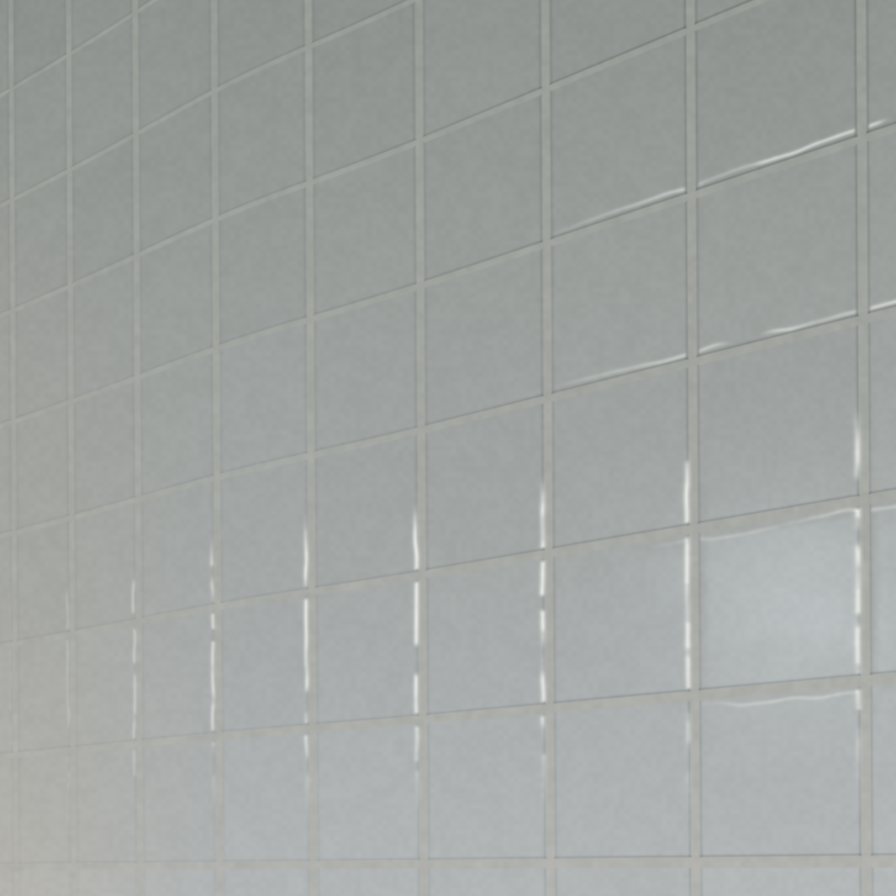
This texture is drawn by a Shadertoy shader. Its source:

```glsl
// Glazed square wall tiles receding to the left: a perspective mapping turns the
// canvas into tile coordinates, then grout, bevel shadows, wavy window glints
// and a soft reflected glow are layered over a vertical light gradient.

const float TAU = 6.2831853;

float hash(vec2 p) {
    vec3 q = fract(vec3(p.xyx) * 0.1031);
    q += dot(q, q.yzx + 33.33);
    return fract((q.x + q.y) * q.z);
}

float noise(vec2 p) {
    vec2 i = floor(p), f = fract(p);
    f = f * f * (3.0 - 2.0 * f);
    return mix(mix(hash(i), hash(i + vec2(1, 0)), f.x),
               mix(hash(i + vec2(0, 1)), hash(i + vec2(1, 1)), f.x), f.y);
}

float bump(float x, float center, float width) {
    float t = (x - center) / width;
    return exp(-t * t);
}

// Smooth window: rises from a to b, falls from c to d
float band(float x, float a, float b, float c, float d) {
    return smoothstep(a, b, x) * (1.0 - smoothstep(c, d, x));
}

// Column coordinate; integers are the upright joints
float columnAt(float x) {
    float n = 19.115 / (x + 1.0885) - 9.31;
    return -(n + 0.07 * sin(TAU * n / 8.0));
}

float columnWidth(float x) {
    return (x + 1.0885) * (x + 1.0885) / 19.115;
}

float rowHeight(float x) {
    return 0.1229 + 0.0818 * x + 0.0016 * bump(x, 0.26, 0.13);
}

// Light falling on the glaze, brighter and bluer low down, warmer at lower left
vec3 glazeColor(vec2 uv) {
    vec3 c = mix(vec3(0.695, 0.712, 0.716), vec3(0.558, 0.578, 0.562), uv.y);
    float warm = (1.0 - smoothstep(0.0, 0.3, uv.x)) * (1.0 - uv.y);
    return c + vec3(0.02, 0.0, -0.025) * warm + 0.012 * (uv.x - 0.5);
}

vec3 groutColor(vec2 uv) {
    return mix(vec3(0.695, 0.697, 0.675), vec3(0.603, 0.618, 0.593), uv.y);
}

void mainImage(out vec4 fragColor, in vec2 fragCoord) {
    vec2 uv = fragCoord / iResolution.xy;
    float soft = max(0.0018, 1.0 / iResolution.y);

    // Tile coordinates and edge distances in canvas units
    float x = uv.x + 0.006 * (uv.y - 0.4);
    vec2 size = vec2(columnWidth(x), rowHeight(uv.x));
    vec2 grid = vec2(columnAt(x), (uv.y - 0.0325 - 0.006 * uv.x) / size.y);
    vec2 id = floor(grid), cell = grid - id;
    vec2 low = cell * size, high = (1.0 - cell) * size;    // left/bottom, right/top
    float variation = hash(id + 40.0) - 0.5;
    float nearSide = smoothstep(0.1, 0.95, uv.x);

    // Glaze with a faint tone change per tile
    vec3 color = glazeColor(uv) + 0.010 * variation;

    // Reflected window glow, shifted a little by each tile's tilt
    vec2 g = (uv - vec2(0.90, 0.335 + 0.025 * variation)) / vec2(0.15, 0.12);
    float inset = smoothstep(0.008, 0.022, min(low.x, high.y));
    float ripple = 0.75 + 0.5 * noise(uv * vec2(12.0, 40.0));
    color += vec3(0.058, 0.062, 0.068) * exp(-dot(g, g)) * inset * ripple;

    // Joint half widths: thinner with distance, and thinner high on the wall
    vec2 halfJoint = vec2(mix(0.0026, 0.0056, uv.x),
                          mix(0.0030, 0.0066, uv.x) * mix(1.05, 0.65, uv.y));
    vec2 joint = min(low, high) - halfJoint;

    // Bevel shadows beside the joints
    float shadow = bump(high.x, halfJoint.x + 0.0012, 0.0022) * 0.7
                 + bump(low.x, halfJoint.x + 0.0015, 0.0022) * 0.6
                 + bump(low.y, halfJoint.y + 0.0010, 0.0020);
    color -= mix(0.022, 0.085, nearSide) * shadow;

    // Grout, slightly mottled
    float mask = 1.0 - smoothstep(-soft, soft, min(joint.x, joint.y));
    vec3 grout = groutColor(uv) + 0.025 * (noise(uv * 90.0) - 0.5);
    color = mix(color, grout, mask * 0.9);

    // Upright glints on the right bevels, broken and wavering
    float wobble = noise(vec2(id.x * 7.3, uv.y * 45.0)) - 0.5;
    float reach = band(grid.y, 0.2, 1.3, 2.25, 2.62 + 0.15 * variation);
    float broken = smoothstep(0.18, 0.5, noise(vec2(id.x * 5.7 + 3.0, uv.y * 55.0)));
    float upright = bump(high.x, halfJoint.x + 0.0025 + 0.002 * wobble,
                         mix(0.0018, 0.0040, uv.x));
    float gap = smoothstep(0.0, 0.006, joint.y);
    float glint = upright * reach * broken * gap * smoothstep(0.0, 0.5, uv.x + 0.08);

    // Level glints: lower bevels of the high rows, upper bevels of the low rows
    float wave = 0.004 * (noise(vec2(uv.x * 35.0, id.y * 9.1)) - 0.5);
    float lower = bump(low.y, halfJoint.y + 0.0065 + wave, 0.0026)
                * band(grid.y, 2.9, 3.0, 4.1, 4.5) * smoothstep(0.55, 0.85, uv.x);
    float upper = bump(high.y, halfJoint.y + 0.006 + 2.0 * wave, 0.0026)
                * band(grid.y, 0.5, 0.8, 2.0, 2.1) * smoothstep(0.62, 0.9, uv.x);
    float level = (lower * 0.65 + upper * 0.35) * smoothstep(0.0, 0.006, joint.x);
    level *= smoothstep(0.1, 0.6, noise(vec2(uv.x * 24.0, id.y * 4.3 + 8.0)));
    color = mix(color, vec3(0.90, 0.91, 0.89), clamp(glint * 0.9 + level, 0.0, 1.0));

    // Fine grain
    color += 0.018 * (noise(uv * 170.0) - 0.5) + 0.010 * (noise(uv * 60.0 + 9.0) - 0.5);
    fragColor = vec4(color, 1.0);
}
```
